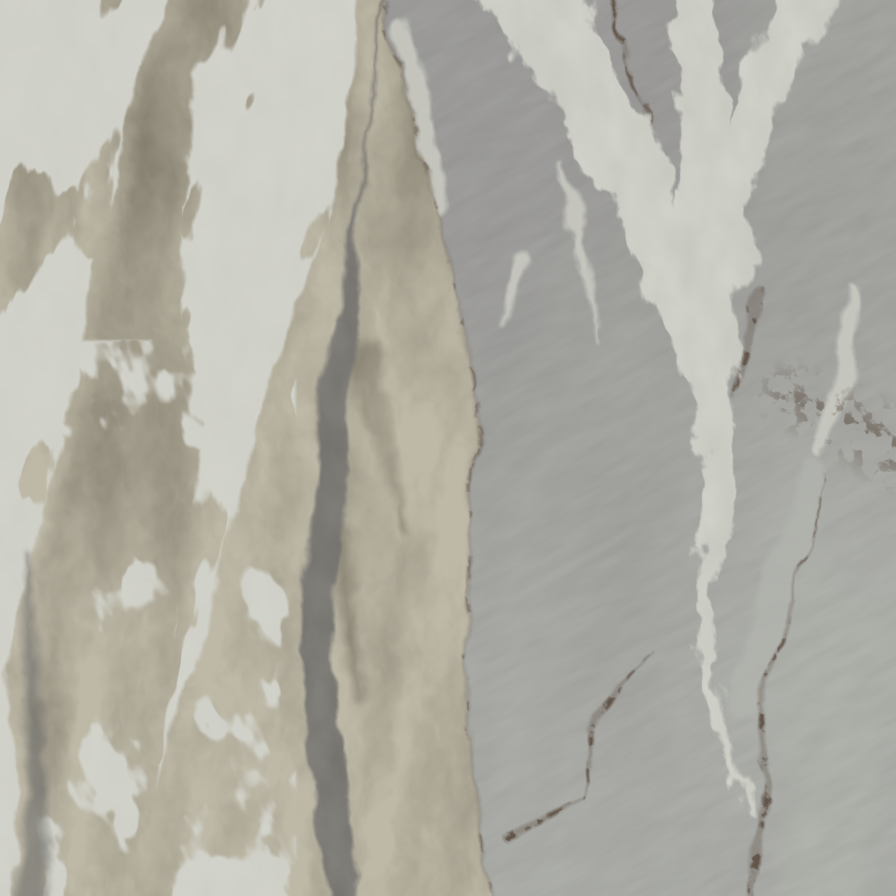
A Shadertoy shader for this texture:

```glsl
// Aerial view of a steep mountain flank: snow fields and sandy ribs on the left,
// a smooth grey scree slope with forked snow gullies on the right.
// Noise-warped spines and tapered streaks are painted over each other.

const vec3 SNOW = vec3(.815, .818, .785);
const vec3 SAND_LIT = vec3(.745, .725, .655);
const vec3 SAND_DARK = vec3(.51, .485, .425);
const vec3 SCREE_HIGH = vec3(.605, .602, .595);
const vec3 SCREE_LOW = vec3(.67, .677, .655);
const vec3 GULLY = vec3(.46, .455, .44);
const vec3 ROCK = vec3(.385, .335, .29);

float hash(vec2 p) {
  vec3 q = fract(p.xyx * .1031);
  q += dot(q, q.yzx + 33.33);
  return fract((q.x + q.y) * q.z);
}

float noise(vec2 p) {
  vec2 i = floor(p), f = fract(p);
  f = f * f * (3. - 2. * f);
  return mix(mix(hash(i), hash(i + vec2(1, 0)), f.x),
             mix(hash(i + vec2(0, 1)), hash(i + vec2(1, 1)), f.x), f.y);
}

float fbm(vec2 p) {
  float sum = 0., gain = .5;
  for (int i = 0; i < 5; i++) {
    sum += gain * noise(p);
    p = mat2(1.6, .5, -.5, 1.9) * p + 17.3;
    gain *= .5;
  }
  return sum;
}

// Soft coverage of a signed distance
float cover(float d, float soft) { return 1. - smoothstep(-soft, soft, d); }

// x of a line running up the slope, with knots at each quarter height
float spine(float y, vec4 low, float top) {
  vec4 t = clamp(y * 4. - vec4(0, 1, 2, 3), 0., 1.);
  return mix(mix(mix(mix(low.x, low.y, t.x), low.z, t.y), low.w, t.z), top, t.w);
}

// Signed distance to a segment (ends in xy, zw) of changing radius
float streak(vec2 p, vec4 ends, float ra, float rb) {
  vec2 a = p - ends.xy, d = ends.zw - ends.xy;
  float t = clamp(dot(a, d) / dot(d, d), 0., 1.);
  return length(a - d * t) - mix(ra, rb, t);
}

// Forked snow gully with its thin run-out
float forkedGully(vec2 p) {
  float d = streak(p, vec4(.58, 1.03, .67, .86), .052, .036);
  d = min(d, streak(p, vec4(.67, .86, .775, .66), .036, .038));
  d = min(d, streak(p, vec4(.91, 1.03, .81, .79), .03, .024));
  d = min(d, streak(p, vec4(.77, 1.02, .795, .7), .026, .036));
  d = min(d, streak(p, vec4(.775, .68, .805, .45), .042, .014));
  d = min(d, streak(p, vec4(.805, .45, .785, .3), .014, .007));
  return min(d, streak(p, vec4(.785, .3, .835, .09), .009, .003));
}

// Isolated snow tongues on the scree
float snowTongues(vec2 p) {
  float d = streak(p, vec4(.952, .68, .945, .58), .005, .012);
  d = min(d, streak(p, vec4(.945, .58, .917, .5), .012, .006));
  d = min(d, streak(p, vec4(.455, .97, .48, .77), .01, .014));
  d = min(d, streak(p, vec4(.572, .71, .555, .64), .009, .002));
  d = min(d, streak(p, vec4(.625, .82, .632, .75), .002, .011));
  return min(d, streak(p, vec4(.632, .75, .67, .62), .007, .001));
}

// Thin lines of exposed rock
float rockVeins(vec2 p) {
  float d = streak(p, vec4(.92, .47, .86, .22), 0., .003);
  d = min(d, streak(p, vec4(.86, .22, .835, 0), .003, .005));
  d = min(d, streak(p, vec4(.845, .67, .82, .56), .008, .001));
  d = min(d, streak(p, vec4(.73, .27, .67, .2), 0., .005));
  d = min(d, streak(p, vec4(.67, .2, .655, .11), .004, .001));
  d = min(d, streak(p, vec4(.655, .11, .57, .065), .001, .005));
  return min(d, streak(p, vec4(.68, 1, .715, .86), .003, .001));
}

vec3 sandColor(vec2 p, float shade) {
  vec2 q = vec2(p.x * 17. - p.y * 3., p.y * 5.);
  float relief = fbm(q) - fbm(q + vec2(.4, .2));
  float grain = fbm(p * vec2(110, 70)) - .5;
  return mix(SAND_LIT, SAND_DARK, clamp(shade + relief * 1.1 + grain * .22, 0., 1.));
}

vec3 screeColor(vec2 p) {
  float light = .75 * cover(p.y - .5, .45) + .3 * smoothstep(.78, .88, p.x);
  float broad = fbm(p * vec2(13, 3)) - .5;
  float stria = fbm(vec2(p.x * 18. + p.y * 26., p.y * 95. - p.x * 55.)) - .5;
  return mix(SCREE_HIGH, SCREE_LOW, clamp(light + broad * .6, 0., 1.2)) + stria * .045;
}

void mainImage(out vec4 fragColor, in vec2 fragCoord) {
  vec2 uv = fragCoord / iResolution.xy;
  float rough = fbm(uv * vec2(48, 26)) - .5;
  float sway = fbm(uv * vec2(7, 9) + 4.) - .5;
  vec2 p = uv + vec2(sway * .035 + rough * .018, rough * .012);

  // Sandy ribs with shaded hollows
  float ribWest = spine(p.y, vec4(.03, .02, .08, .125), .195);
  float ribEast = spine(p.y, vec4(.16, .19, .215, .2), .222);
  float rib = cover(ribWest - p.x, .015) * cover(p.x - ribEast, .02);
  float hollow = min(streak(p, vec4(.405, .6, .445, .41), .018, .003),
                     streak(p, vec4(.38, .4, .4, .22), .012, .004));
  float shade = .14 + .3 * rib * smoothstep(.1, .5, p.y) + .25 * smoothstep(.62, .85, p.y);
  vec3 col = sandColor(p, shade + .5 * cover(hollow, .01));

  // Western snow fields, bare islands and low remnants
  float fieldEast = spine(p.y, vec4(.14, .215, .275, .365), .405);
  float snow = min(p.x - ribWest + .012, max(ribEast + .004 - p.x, p.x - fieldEast));
  float islands = fbm(vec2(uv.x * 24. - uv.y * 6., uv.y * 8.) + 9.);
  float bare = .61 + .08 * smoothstep(.2, .26, uv.x) * smoothstep(.4, .8, uv.y);
  snow = max(snow, (islands - bare) * .12);
  float remnant = (.63 - fbm(uv * vec2(17, 9) + 31.)) * .12;
  snow = min(snow, max(remnant, max(uv.y - .62, uv.x - .33)));
  col = mix(col, SNOW + rough * .02, cover(snow, .003));

  // Shadowed gullies between the ribs
  float gullyX = spine(p.y, vec4(.382, .348, .368, .395), .43);
  float gully = abs(p.x - gullyX) - mix(.019, .001, smoothstep(.5, .82, p.y));
  float westGully = streak(p, vec4(.035, .38, .04, -.02), .002, .018);
  float dark = max(.9 * cover(gully, .004), .7 * cover(westGully, .009));
  col = mix(col, GULLY + rough * .09, dark);

  // Scree slope beyond the dividing edge
  float divide = spine(p.y, vec4(.548, .52, .532, .485), .43) - p.x;
  vec3 scree = screeColor(uv);
  float apron = streak(p, vec4(.91, .48, .84, .22), .012, .022);
  scree = mix(scree, SCREE_LOW + .03, .7 * cover(apron, .006));
  float fork = forkedGully(p + vec2(rough * .025, 0));
  scree = mix(scree, SNOW - .015 + rough * .06, cover(fork, .003));
  scree = mix(scree, SNOW - .03, .9 * cover(snowTongues(p), .004));
  col = mix(col, scree, cover(divide, .003));

  // Rock veins, speckles and the dark edge of the divide
  float speck = smoothstep(.48, .62, fbm(uv * vec2(95, 75)));
  float veins = cover(rockVeins(p), .003) * (.35 + .65 * speck);
  float edge = cover(abs(divide) - .002, .004) * (.25 + .5 * speck);
  float patches = cover(streak(uv, vec4(.88, .56, 1, .5), .02, .03), .03);
  col = mix(col, ROCK, max(max(veins, edge), patches * speck * .6));
  fragColor = vec4(col, 1);
}
```
